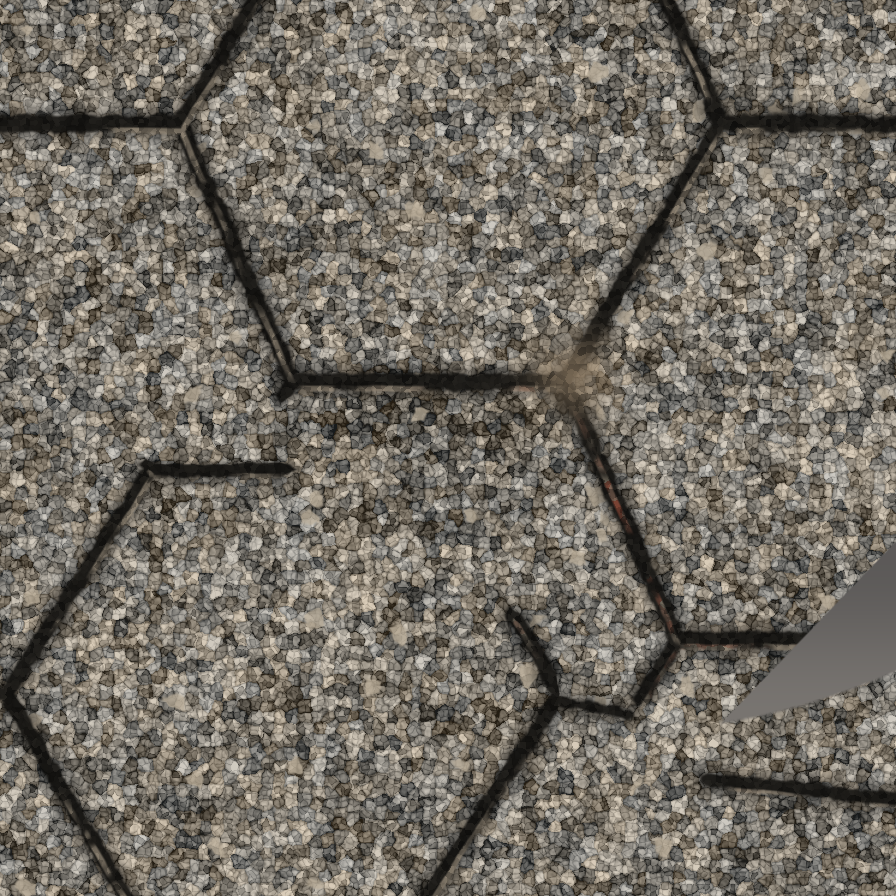
This texture is drawn by a WebGL 2 fragment shader. Its source:

```glsl
#version 300 es
precision highp float;
// Weathered hexagonal concrete paving with two misaligned runs of joints and a smooth grey wedge.
uniform vec2 u_resolution;
out vec4 fragColor;

vec2 hash2(vec2 p) {
  vec3 q = fract(p.xyx * vec3(0.1031, 0.1030, 0.0973));
  q += dot(q, q.yzx + 33.33);
  return fract((q.xx + q.yz) * q.zy);
}

float gradientNoise(vec2 p) {
  vec2 i = floor(p), f = fract(p), u = f * f * f * (f * (f * 6.0 - 15.0) + 10.0);
  vec4 d;
  for (int k = 0; k < 4; k++) {
    vec2 corner = vec2(k & 1, k >> 1);
    d[k] = dot(hash2(i + corner) * 2.0 - 1.0, f - corner);
  }
  return mix(mix(d.x, d.y, u.x), mix(d.z, d.w, u.x), u.y);
}

float fbm(vec2 p) {
  float sum = 0.0, amplitude = 0.6;
  for (int k = 0; k < 4; k++) {
    sum += amplitude * gradientNoise(p);
    p = p * 2.03 + 17.3;
    amplitude *= 0.55;
  }
  return sum;
}

// Cellular grains: two random values per grain, then the gap to its neighbour.
vec3 grains(vec2 p) {
  vec2 cell = floor(p), id = cell;
  float nearest = 9.0, second = 9.0;
  for (int y = -1; y <= 1; y++)
    for (int x = -1; x <= 1; x++) {
      vec2 c = cell + vec2(x, y);
      float d = length(c + 0.1 + 0.8 * hash2(c) - p);
      second = min(second, max(d, nearest));
      if (d < nearest) { nearest = d; id = c; }
    }
  return vec3(hash2(id + 71.7), second - nearest);
}

// Distance to the nearest edge of a sheared, flat-topped hexagon tiling.
float hexJoint(vec2 p, vec2 centre, vec2 halfSize, float shear) {
  p -= centre;
  p.x -= shear * p.y;
  p *= vec2(1.0, 0.866) / halfSize;
  vec2 period = vec2(3.0, 1.732);
  vec2 a = mod(p + period * 0.5, period) - period * 0.5;
  vec2 b = mod(p, period) - period * 0.5;
  vec2 q = abs(dot(a, a) < dot(b, b) ? a : b);
  return halfSize.x * (0.866 - max(q.y, dot(q, vec2(0.866, 0.5))));
}

float segment(vec2 p, vec2 a, vec2 b) {
  vec2 pa = p - a, ba = b - a;
  return length(pa - ba * clamp(dot(pa, ba) / dot(ba, ba), 0.0, 1.0));
}

// The two runs fade out where they meet; short cracks bridge the seam.
float joints(vec2 p) {
  float upper = smoothstep(0.19, 0.22, p.y)
    * max(smoothstep(0.53, 0.56, p.y), smoothstep(0.57, 0.62, p.x));
  float lower = (1.0 - smoothstep(0.48, 0.505, p.y)) * (1.0 - smoothstep(0.62, 0.64, p.x))
    * (1.0 - smoothstep(0.31, 0.37, p.x) * smoothstep(0.31, 0.36, p.y));
  float d = hexJoint(p, vec2(0.503, 0.862), vec2(0.302, 0.288), 0.085) + 0.04 * (1.0 - upper);
  d = min(d, hexJoint(p, vec2(0.316, 0.226), vec2(0.309, 0.250), 0.03) + 0.04 * (1.0 - lower));
  d = min(d, segment(p, vec2(0.625, 0.218), vec2(0.70, 0.203)) + 0.003);
  return min(d, segment(p, vec2(0.79, 0.130), vec2(1.02, 0.106)) + 0.001);
}

void main() {
  vec2 uv = gl_FragCoord.xy / u_resolution;
  vec2 p = uv + 0.005 * vec2(fbm(uv * 14.0), fbm(uv * 14.0 + 40.0));
  vec2 rough = uv + 0.004 * vec2(gradientNoise(uv * 120.0), gradientNoise(uv * 120.0 + 9.0));

  // Aggregate in two sizes, mottled by broad stains.
  vec3 coarse = grains(rough * 72.0), fine = grains(rough * 150.0 + 31.0);
  float tone = 0.73 + 0.52 * (coarse.x - 0.5) + 0.45 * (fine.x - 0.5);
  tone -= 0.27 * (1.0 - smoothstep(0.0, 0.3, coarse.z));
  tone -= 0.20 * (1.0 - smoothstep(0.0, 0.35, fine.z));
  tone += 0.22 * fbm(uv * 5.0) + 0.25 * gradientNoise(uv * 210.0);
  tone -= 0.20 * exp(-dot((uv - vec2(0.46, 0.53)) * vec2(6.0, 18.0), (uv - vec2(0.46, 0.53)) * vec2(6.0, 18.0)));
  vec3 color = mix(vec3(0.12, 0.11, 0.09), vec3(0.75, 0.72, 0.67), clamp(tone, 0.0, 1.12));
  color += (coarse.y - 0.5) * vec3(0.05, 0.01, -0.04);

  // Sparse pale pebbles.
  vec3 pebble = grains(rough * 44.0 + 8.0);
  color = mix(color, vec3(0.74, 0.69, 0.61), 0.75 * step(0.975, pebble.x) * smoothstep(0.15, 0.4, pebble.z));

  // Soot around the joints, the dark gap, then a broken pale lip below it.
  float d = joints(p) + 0.004 * gradientNoise(uv * 60.0) + 0.002 * gradientNoise(uv * 150.0);
  color *= 1.0 - 0.38 * (1.0 - smoothstep(0.006, 0.026, d));
  color = mix(color, vec3(0.09, 0.085, 0.075) * (0.6 + 0.7 * fine.x), 0.94 * (1.0 - smoothstep(0.006, 0.0105, d)));
  float lip = 1.0 - smoothstep(0.0015, 0.0045, joints(p + vec2(-0.002, 0.008)));
  float broken = smoothstep(-0.08, 0.18, fbm(uv * 11.0 + 3.0) + 0.12 * gradientNoise(uv * 80.0));
  float rust = exp(-30.0 * dot(uv - vec2(0.70, 0.41), uv - vec2(0.70, 0.41)));
  vec3 lipColor = mix(vec3(0.52, 0.48, 0.42), vec3(0.47, 0.24, 0.18), rust * smoothstep(0.35, 0.75, coarse.x));
  color = mix(color, lipColor * (0.65 + 0.6 * fine.x), 0.8 * lip * broken);

  // Sandy deposit at the central junction.
  float sand = exp(-500.0 * dot(uv - vec2(0.64, 0.58), uv - vec2(0.64, 0.58)));
  color = mix(color, vec3(0.53, 0.46, 0.37) * (0.75 + 0.4 * fine.x), 0.75 * sand);

  // Smooth wedge at the right edge.
  float x = uv.x - 0.805;
  float wedge = smoothstep(-0.002, 0.002, 0.193 + 1.04 * x - uv.y)
    * smoothstep(-0.003, 0.003, uv.y - 0.193 - 0.15 * x - 0.75 * x * x);
  vec3 wedgeColor = mix(vec3(0.47, 0.455, 0.44), vec3(0.36, 0.35, 0.345), smoothstep(0.2, 0.38, uv.y));
  fragColor = vec4(mix(color, wedgeColor, wedge), 1.0);
}
```
